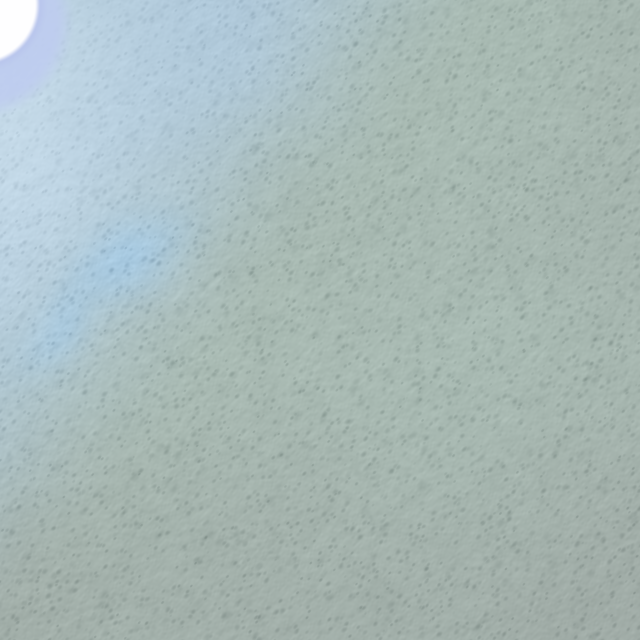
This texture is drawn by a Shadertoy shader. Its source:

```glsl
// A pale grey-green plaster wall lit by a round lamp in the upper left corner.
// Soft elliptical glows tint the wall blue; cellular specks and embossed
// value noise give it a fine, slightly slanted grain.

const vec3 WALL_GREEN = vec3(0.655, 0.725, 0.695);
const vec3 WALL_SHADE = vec3(0.620, 0.665, 0.645);
const vec3 SKY_BLUE   = vec3(0.685, 0.785, 0.855);
const vec3 PATCH_BLUE = vec3(0.640, 0.785, 0.890);
const vec3 PALE_GLOW  = vec3(0.785, 0.865, 0.920);
const vec3 LAVENDER   = vec3(0.735, 0.785, 0.945);
const vec3 LAMP_WHITE = vec3(0.995, 0.995, 1.000);

float hash(vec2 p) {
    vec3 q = fract(p.xyx * vec3(0.1031, 0.1030, 0.0973));
    q += dot(q, q.yzx + 33.33);
    return fract((q.x + q.y) * q.z);
}

vec2 rotate(vec2 p, float angle) {
    float c = cos(angle), s = sin(angle);
    return vec2(c * p.x + s * p.y, c * p.y - s * p.x);
}

float valueNoise(vec2 p) {
    vec2 cell = floor(p), f = fract(p);
    f = f * f * (3.0 - 2.0 * f);
    float low  = mix(hash(cell), hash(cell + vec2(1, 0)), f.x);
    float high = mix(hash(cell + vec2(0, 1)), hash(cell + vec2(1, 1)), f.x);
    return mix(low, high, f.y);
}

// Two octaves, centred on zero
float grain(vec2 p) {
    return 0.6 * valueNoise(p) + 0.4 * valueNoise(p * 2.1 + 17.0) - 0.5;
}

// Slow drift from layered sines, about -1 to 1
float drift(vec2 p) {
    float sum = 0.0, weight = 0.5;
    for (int i = 0; i < 4; i++) {
        p = rotate(p, 1.1) * 1.6 + 2.3;
        sum += weight * sin(p.x + 1.3 * sin(p.y));
        weight *= 0.65;
    }
    return sum;
}

// Scattered soft specks of random size and strength, one per cell
float specks(vec2 p, float density) {
    vec2 cell = floor(p);
    float darkest = 0.0;
    for (int y = -1; y <= 1; y++) {
        for (int x = -1; x <= 1; x++) {
            vec2 id = cell + vec2(x, y);
            vec2 centre = id + vec2(hash(id + 3.7), hash(id + 51.3));
            float strength = smoothstep(1.0 - density, 1.0, hash(id + 91.1));
            float radius = mix(0.3, 0.65, hash(id + 127.9));
            float spot = 1.0 - smoothstep(0.05, radius, length(p - centre));
            darkest = max(darkest, strength * spot);
        }
    }
    return darkest;
}

// Gaussian glow in a rotated ellipse
float glow(vec2 p, vec2 centre, vec2 size, float angle) {
    vec2 q = rotate(p - centre, angle) / size;
    return exp(-dot(q, q));
}

float disc(vec2 p, vec2 centre, float radius, float blur) {
    return 1.0 - smoothstep(-blur, blur, length(p - centre) - radius);
}

vec3 wallLight(vec2 uv) {
    vec2 p = uv + 0.018 * vec2(drift(uv * 6.0), drift(uv * 6.0 + 9.0));

    // Green wall, greyer toward the bottom and the right edge
    float shade = 0.75 * smoothstep(0.5, 0.0, p.y) + 0.25 * smoothstep(0.7, 1.0, p.x);
    vec3 colour = mix(WALL_GREEN, WALL_SHADE, clamp(shade + 0.1 * drift(p * 4.0), 0.0, 1.0));

    // Blue light falling off along the diagonal
    float reach = p.x / 0.62 + (1.0 - p.y) / 0.78;
    colour = mix(colour, SKY_BLUE, 0.95 * smoothstep(1.3, 0.45, reach));
    colour = mix(colour, PALE_GLOW, 0.8 * glow(p, vec2(0.0, 0.82), vec2(0.22, 0.28), 0.0));
    colour = mix(colour, SKY_BLUE, 0.7 * glow(p, vec2(0.36, 0.95), vec2(0.12, 0.16), -0.5));

    // Brighter blue streak on the left
    colour = mix(colour, PATCH_BLUE, 0.8 * glow(p, vec2(0.205, 0.60), vec2(0.085, 0.05), 0.6));
    colour = mix(colour, PATCH_BLUE, 0.6 * glow(p, vec2(0.10, 0.49), vec2(0.09, 0.04), 0.8));
    return colour;
}

void mainImage(out vec4 fragColor, in vec2 fragCoord) {
    vec2 uv = fragCoord / iResolution.xy;
    vec3 colour = wallLight(uv);

    // Slanted grain: raised relief, mottling and dark specks
    vec2 slanted = rotate(uv, 0.8) * vec2(0.75, 1.15);
    vec2 relief = slanted * 130.0;
    float emboss = grain(relief) - grain(relief + vec2(0.15, 0.55));
    float mottle = grain(slanted * 48.0 + 40.0);
    float dark = specks(slanted * 105.0, 0.6) + 0.6 * specks(slanted * 62.0 + 23.0, 0.3);
    float contrast = mix(0.55, 1.0, smoothstep(0.1, 0.5, length(uv - vec2(0.0, 1.0))));
    colour += contrast * (0.045 * emboss + 0.028 * mottle + 0.008);
    colour -= contrast * 0.075 * dark * vec3(1.0, 0.98, 0.95);

    // Lamp with its lavender rim
    float rim = disc(uv, vec2(-0.04, 0.967), 0.142, 0.018);
    colour = mix(colour, mix(PALE_GLOW, LAVENDER, 0.8), 0.9 * rim);
    colour = mix(colour, LAVENDER * 0.98, disc(uv, vec2(-0.033, 0.993), 0.100, 0.010));
    colour = mix(colour, LAMP_WHITE, disc(uv, vec2(-0.033, 0.993), 0.092, 0.005));

    fragColor = vec4(clamp(colour, 0.0, 1.0), 1.0);
}
```
